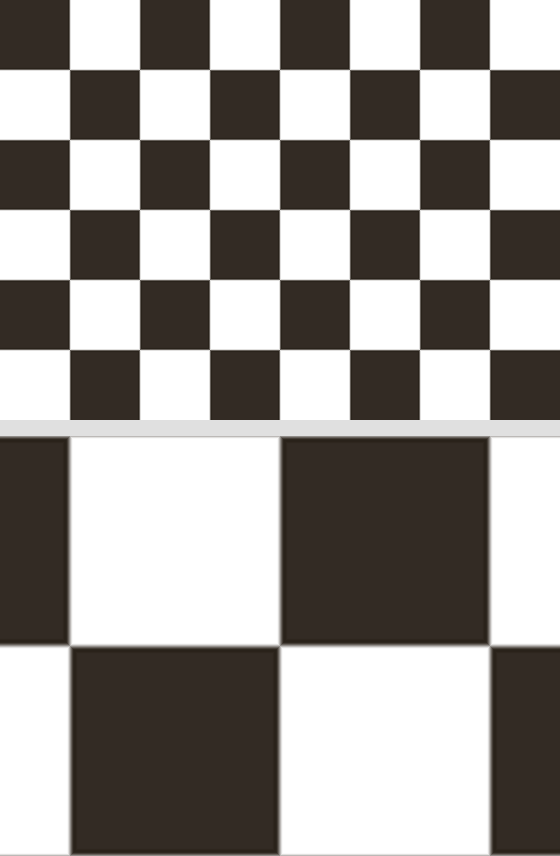
Top, the full canvas; bottom, a detail of the centre.
A Shadertoy shader for this pattern:

```glsl
// Checkerboard of dark brown and white squares with soft, slightly shaded edges.

const vec2  TILES      = vec2(8.0, 6.0);         // squares across and down
const vec3  WHITE      = vec3(1.0);
const vec3  BROWN      = vec3(0.20, 0.17, 0.14);
const vec3  RIM_BROWN  = vec3(0.16, 0.13, 0.10);

// Lengths below are fractions of one square; positive lies inside brown.
const float EDGE_OUTER = -0.0153;                // blend starts in the white
const float EDGE_INNER = 0.0183;                 // blend ends in the brown
const float RIM_CENTER = 0.0234;                 // darker line inside the edge
const float RIM_RADIUS = 0.0156;

// Signed distance to the nearest inner grid line, positive in brown squares.
float checkerDistance(vec2 p) {
    vec2 line = clamp(floor(p + 0.5), vec2(1.0), TILES - 1.0);
    vec2 toLine = abs(p - line);
    vec2 cell = floor(p);
    float parity = mod(cell.x + cell.y, 2.0);
    return (2.0 * parity - 1.0) * min(toLine.x, toLine.y);
}

void mainImage(out vec4 fragColor, in vec2 fragCoord) {
    vec2 p = fragCoord / iResolution.xy * TILES;
    vec2 pixelSize = TILES / iResolution.xy;
    float pixel = max(pixelSize.x, pixelSize.y);

    float d = checkerDistance(p);

    // Keep the blend at least one pixel wide on small canvases
    float outer = min(EDGE_OUTER, -0.5 * pixel);
    float inner = max(EDGE_INNER, 0.5 * pixel);
    float brownMask = smoothstep(outer, inner, d);

    // Darker rim, faded where it grows thinner than a pixel
    float rimRadius = max(RIM_RADIUS, pixel);
    float rim = 1.0 - smoothstep(0.0, rimRadius, abs(d - RIM_CENTER));
    rim *= RIM_RADIUS / rimRadius;

    vec3 brown = mix(BROWN, RIM_BROWN, rim);
    fragColor = vec4(mix(WHITE, brown, brownMask), 1.0);
}
```
